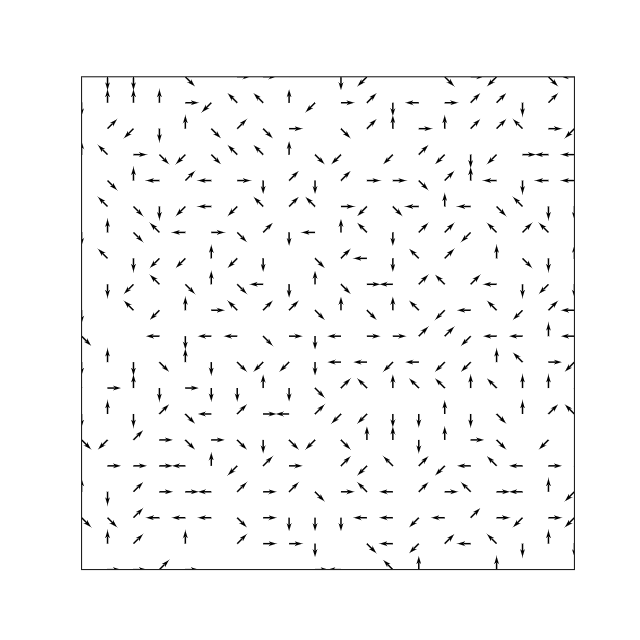
Write a Shadertoy shader that draws this pattern.

```glsl
// Draws a framed square field of small black arrows, each pointing in one of eight random directions.

const float GRID_STEPS = 19.0;                    // cells between opposite frame edges
const vec2 FRAME_CENTER = vec2(0.5125, 0.495);
const float FRAME_HALF = 0.385;
const float FRAME_LINE = 0.0015;
const float EMPTY_SHARE = 0.04;                   // nodes left without an arrow
const vec3 PAPER = vec3(1.0);
const vec3 INK = vec3(0.0);

// Arrow proportions, in grid cells
const float ARROW_LENGTH = 0.514;
const float SHAFT_HALF = 0.0286;
const float HEAD_HALF = 0.0857;
const float HEAD_LENGTH = 0.286;
const float HEAD_NOTCH = 0.257;

float hash(vec2 p, float seed) {
    vec3 q = fract(vec3(p.xyx + seed) * vec3(0.1031, 0.1030, 0.0973));
    q += dot(q, q.yzx + 33.33);
    return fract((q.x + q.y) * q.z);
}

// Signed distance to the line from a to b, positive on its right side
float rightOf(vec2 p, vec2 a, vec2 b) {
    vec2 along = normalize(b - a);
    return dot(p - a, vec2(along.y, -along.x));
}

// Arrow along +x with its tail at the origin and a notched head
float arrowDistance(vec2 p) {
    p.y = abs(p.y);
    vec2 tip = vec2(ARROW_LENGTH, 0.0);
    vec2 barb = vec2(ARROW_LENGTH - HEAD_LENGTH, HEAD_HALF);
    vec2 notch = vec2(ARROW_LENGTH - HEAD_NOTCH, SHAFT_HALF);
    float head = max(rightOf(p, tip, barb), rightOf(p, barb, notch));
    float shaft = max(p.y - SHAFT_HALF, max(-p.x, p.x - notch.x - SHAFT_HALF));
    return min(head, shaft);
}

// Distance to the arrow rooted at one grid node
float nodeDistance(vec2 p, vec2 node, float seed) {
    if (hash(node, seed + 17.0) < EMPTY_SHARE) return 1.0;
    float angle = floor(hash(node, seed) * 8.0) * radians(45.0);
    vec2 dir = vec2(cos(angle), sin(angle));
    vec2 q = p - node;
    return arrowDistance(vec2(dot(q, dir), dot(q, vec2(-dir.y, dir.x))));
}

// Nearest arrow among the four nodes around the cell
float fieldDistance(vec2 p, float seed) {
    float d = 1.0;
    for (int j = 0; j < 2; j++)
        for (int i = 0; i < 2; i++)
            d = min(d, nodeDistance(p, floor(p) + vec2(i, j), seed));
    return d;
}

float coverage(float d, float pixel) {
    return clamp(0.5 - d / pixel, 0.0, 1.0);
}

void mainImage(out vec4 fragColor, in vec2 fragCoord) {
    float side = min(iResolution.x, iResolution.y);
    float pixel = 1.0 / side;
    vec2 uv = (fragCoord - 0.5 * iResolution.xy) / side + 0.5;

    // Frame
    vec2 fromCenter = abs(uv - FRAME_CENTER);
    float box = max(fromCenter.x, fromCenter.y) - FRAME_HALF;
    float ink = coverage(abs(box) - 0.5 * FRAME_LINE, pixel);

    // Arrows, clipped at the frame
    float cell = 2.0 * FRAME_HALF / GRID_STEPS;
    vec2 p = (uv - FRAME_CENTER + FRAME_HALF) / cell;
    float arrows = coverage(fieldDistance(p, 5.0) * cell, pixel);
    ink = max(ink, arrows * coverage(box, pixel));

    fragColor = vec4(mix(PAPER, INK, ink), 1.0);
}
```
